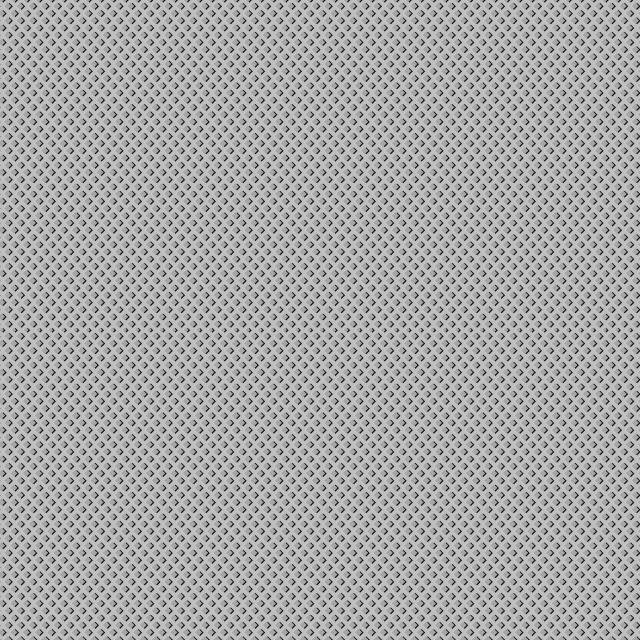
Reproduce this pattern procedurally as a WebGL 1 fragment shader.

```glsl
precision highp float;

uniform vec2 u_resolution;

// Signed distance to a square standing on its corner, slightly rounded
float diamond(vec2 p, float radius) {
  vec2 r = abs(vec2(p.x + p.y, p.x - p.y)) * 0.7071;
  vec2 d = r - (radius * 0.7071 - 0.03);
  return length(max(d, 0.0)) + min(max(d.x, d.y), 0.0) - 0.03;
}

float coverage(float dist, float pixel) {
  return 1.0 - smoothstep(-0.6 * pixel, 0.6 * pixel, dist);
}

// One lattice of raised studs: highlight to the left, shadow to the right
float studs(float shade, vec2 p, vec2 period, float pixel) {
  vec2 q = mod(p + 0.5 * period, period) - 0.5 * period;
  shade = mix(shade, 0.78, coverage(diamond(q + vec2(0.13, 0.0), 0.29), pixel));
  shade = mix(shade, 0.06, coverage(diamond(q - vec2(0.13, 0.02), 0.28), pixel));
  return mix(shade, 0.65, coverage(diamond(q, 0.29), pixel));
}

void main() {
  vec2 uv = gl_FragCoord.xy / u_resolution;
  float columns = 52.0;
  float pixel = columns / u_resolution.x;
  vec2 period = vec2(1.0, 1.174);

  // The sheet restarts just below the middle, cutting a row short
  vec2 p = vec2(uv.x, mod(1.0 - uv.y, 0.515625)) * columns;
  p -= vec2(0.13, -0.09);

  // Two lattices, staggered by half a period
  float shade = studs(0.745, p, period, pixel);
  shade = studs(shade, p + 0.5 * period, period, pixel);

  gl_FragColor = vec4(vec3(shade), 1.0);
}
```
